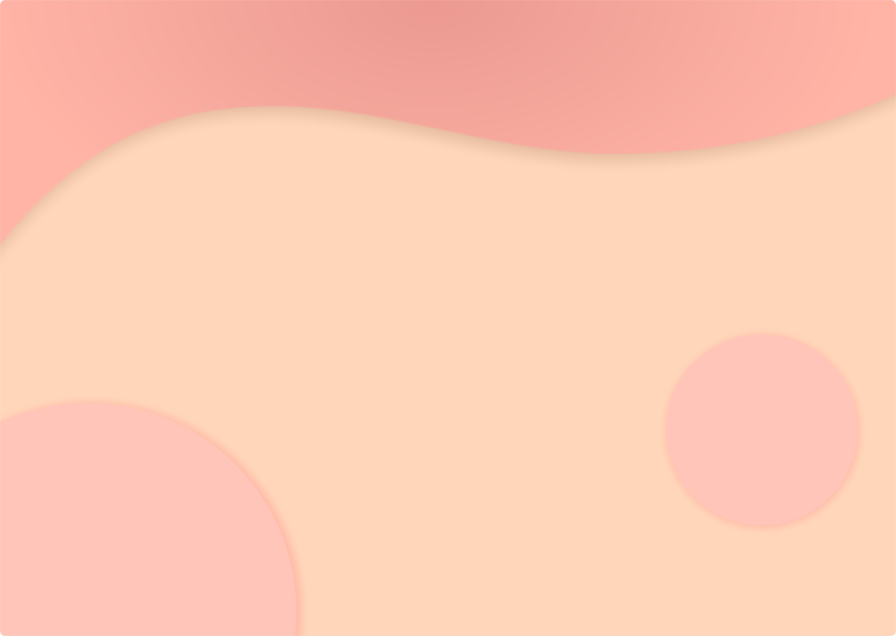
This background is drawn by a WebGL 1 fragment shader. Its source:

```glsl
precision highp float;
// Soft pastel backdrop: a coral wave hangs from the top over a peach field
// with two pink discs. The wave edge is a chain of cubic Hermite spans;
// every shape is a signed distance with a blurred, offset shadow.

#define ASPECT 0.711
#define PEACH vec3(1.0, 0.839, 0.727)
#define PINK vec3(1.0, 0.773, 0.722)
#define CORAL_DEEP vec3(0.922, 0.600, 0.570)
#define CORAL_LIGHT vec3(1.0, 0.705, 0.650)
#define DISC_SHADOW vec3(1.0, 0.690, 0.630)
#define WAVE_SHADOW vec3(0.62, 0.43, 0.33)
#define WAVE_SHADOW_ALPHA 0.36
#define WAVE_BLUR 0.020
#define DISC_BLUR 0.010
#define CORNER_RADIUS 0.006

uniform vec2 u_resolution;

// Coverage of a shape at signed distance d, faded over +-blur.
float coverage(float d, float blur) {
  return 1.0 - smoothstep(-blur, blur, d);
}

// Cubic from a to b; each knot holds position, height and slope.
float hermite(vec3 a, vec3 b, float x) {
  float span = b.x - a.x;
  float t = (x - a.x) / span;
  float s = 1.0 - t;
  return mix(a.y, b.y, t * t * (3.0 - 2.0 * t))
       + span * t * s * (a.z * s - b.z * t);
}

float waveHeight(float x) {
  vec3 left = vec3(0.0, 0.4375, 1.25);
  vec3 crest = vec3(0.306, 0.5924, 0.0);
  vec3 trough = vec3(0.684, 0.5391, 0.0);
  vec3 right = vec3(1.0, 0.6055, 0.45);
  if (x < crest.x) return hermite(left, crest, x);
  if (x < trough.x) return hermite(crest, trough, x);
  return hermite(trough, right, x);
}

// Approximate distance to the wave, negative above its edge.
float waveDistance(vec2 p) {
  float h = 0.002;
  float slope = (waveHeight(p.x + h) - waveHeight(p.x - h)) / (2.0 * h);
  return (waveHeight(p.x) - p.y) / sqrt(1.0 + slope * slope);
}

// Lay a disc and its shadow over the given colour.
vec3 addDisc(vec3 color, vec2 p, vec2 center, float radius, vec2 offset, float aa) {
  float shadow = coverage(length(p - center - offset) - radius, DISC_BLUR);
  color = mix(color, DISC_SHADOW, 0.85 * shadow);
  return mix(color, PINK, coverage(length(p - center) - radius, aa));
}

void main() {
  vec2 size = vec2(1.0, ASPECT);
  vec2 p = gl_FragCoord.xy / u_resolution * size;
  float aa = 0.75 / u_resolution.x;

  // Peach field and discs
  vec3 color = PEACH;
  color = addDisc(color, p, vec2(0.0977, 0.0273), 0.2331, vec2(0.005, 0.0), aa);
  color = addDisc(color, p, vec2(0.8503, 0.2305), 0.1068, vec2(0.001, -0.002), aa);

  // Wave shadow, cast down and to the left
  float shadow = coverage(waveDistance(p - vec2(-0.004, -0.004)), WAVE_BLUR);
  color = mix(color, WAVE_SHADOW, WAVE_SHADOW_ALPHA * shadow);

  // Wave with an elliptical gradient around the top centre
  float glow = length((p - vec2(0.482, ASPECT)) / vec2(0.495, 0.286));
  vec3 coral = mix(CORAL_DEEP, CORAL_LIGHT, clamp(glow, 0.0, 1.0));
  color = mix(color, coral, coverage(waveDistance(p), 2.0 * aa));

  // Rounded white corners
  vec2 q = abs(p - 0.5 * size) - 0.5 * size + CORNER_RADIUS;
  float outside = length(max(q, 0.0)) - CORNER_RADIUS;
  color = mix(vec3(1.0), color, coverage(outside, aa));

  gl_FragColor = vec4(color, 1.0);
}
```
